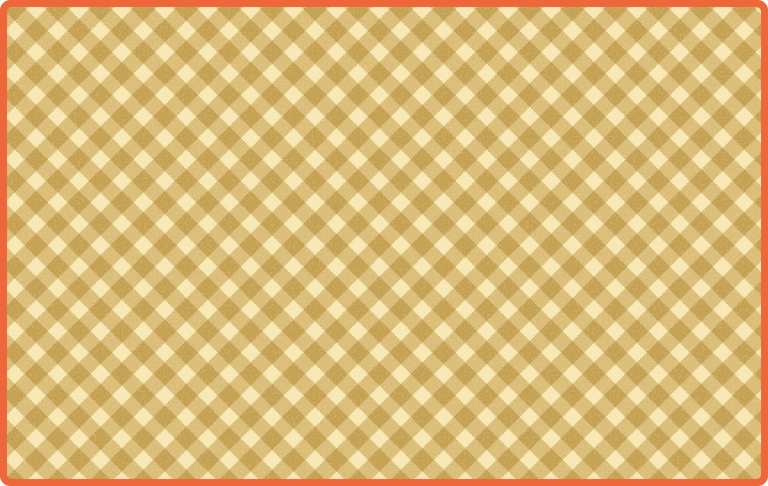
Write a WebGL 2 fragment shader that draws this pattern.

```glsl
#version 300 es
precision highp float;
// Diagonal gingham cloth with a fine woven grain inside a rounded orange frame.

uniform vec2 u_resolution;
out vec4 fragColor;

// Lengths are in canvas heights
const float PERIOD = 0.0883;               // spacing of light diamonds along a row
const vec2  ANCHOR = vec2(0.7366, 0.4953); // centre of one light diamond
const float LIGHT_SHARE = 0.458;           // light part of each stripe period
const float EDGE_SOFTNESS = 0.022;         // stripe blur, in stripe periods
const float SERRATION = 0.012;             // thread steps on stripe edges
const float THREADS = 12.0;                // thread steps per stripe period
const float GRAIN_SCALE = 210.0;           // grain cells per canvas height
const float GRAIN_STRENGTH = 0.065;
const float WEAVE_STRENGTH = 0.010;
const float FRAME_WIDTH = 0.0144;
const float OUTER_RADIUS = 0.022;
const float INNER_RADIUS = 0.010;

const vec3 CREAM = vec3(0.972, 0.910, 0.715);
const vec3 TAN   = vec3(0.860, 0.750, 0.485);
const vec3 OCHRE = vec3(0.780, 0.645, 0.345);
const vec3 FRAME = vec3(0.930, 0.405, 0.230);
const vec3 PAPER = vec3(1.0);

const float TAU = 6.2831853;

vec2 hash2(vec2 p) {
    vec3 q = fract(p.xyx * vec3(0.1031, 0.1030, 0.0973));
    q += dot(q, q.yzx + 33.33);
    return fract((q.xx + q.yz) * q.zy);
}

// Distance to the nearest jittered cell point
float cellular(vec2 p) {
    vec2 cell = floor(p);
    float nearest = 2.0;
    for (int j = -1; j <= 1; j++) {
        for (int i = -1; i <= 1; i++) {
            vec2 neighbour = cell + vec2(i, j);
            nearest = min(nearest, distance(p, neighbour + hash2(neighbour)));
        }
    }
    return nearest;
}

// Signed distance to a rounded box centred at the origin
float roundedBox(vec2 p, vec2 halfSize, float radius) {
    vec2 q = abs(p) - halfSize + radius;
    return length(max(q, 0.0)) + min(max(q.x, q.y), 0.0) - radius;
}

// Coverage of the dark stripes, one per diagonal direction
vec2 darkStripes(vec2 diagonal, float pixel) {
    vec2 fromLight = abs(fract(diagonal + 0.5) - 0.5);
    vec2 steps = SERRATION * sin(TAU * THREADS * diagonal.yx);
    float blur = max(EDGE_SOFTNESS, pixel / PERIOD);
    return smoothstep(-blur, blur, fromLight - 0.5 * LIGHT_SHARE + steps);
}

vec3 gingham(vec2 p, float pixel) {
    vec2 q = (p - ANCHOR) / PERIOD;
    vec2 diagonal = vec2(q.x + q.y, q.x - q.y);
    vec2 dark = darkStripes(diagonal, pixel);

    // Crossings: none = cream, one = tan, both = ochre
    vec3 color = mix(CREAM, TAN, max(dark.x, dark.y));
    color = mix(color, OCHRE, dark.x * dark.y);

    // Grain is strongest where the dark stripes cross
    float depth = 0.25 + 0.375 * (dark.x + dark.y);
    float grain = cellular(p * GRAIN_SCALE) - 0.48;
    vec2 threads = sin(TAU * THREADS * diagonal);
    return color + depth * (GRAIN_STRENGTH * grain + WEAVE_STRENGTH * threads.x * threads.y);
}

void main() {
    float pixel = 1.0 / u_resolution.y;
    vec2 p = gl_FragCoord.xy * pixel;
    vec2 halfSize = 0.5 * u_resolution * pixel;

    // Cloth, then frame, then the rounded outer corners
    float outer = roundedBox(p - halfSize, halfSize, OUTER_RADIUS);
    float inner = roundedBox(p - halfSize, halfSize - FRAME_WIDTH, INNER_RADIUS);
    vec3 color = gingham(p, pixel);
    color = mix(color, FRAME, smoothstep(-0.7 * pixel, 0.7 * pixel, inner));
    color = mix(color, PAPER, smoothstep(-0.5 * pixel, 0.7 * pixel, outer));
    fragColor = vec4(color, 1.0);
}
```
